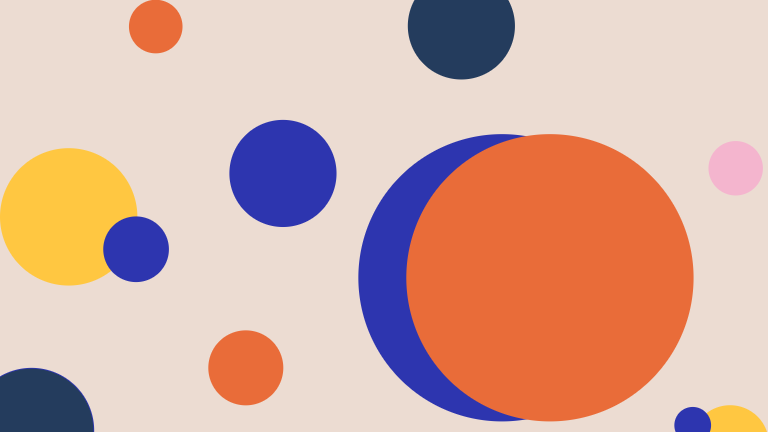
Write a WebGL 1 fragment shader that draws this background.

```glsl
precision highp float;
// Flat composition of overlapping coloured discs on a warm cream ground.

uniform vec2 u_resolution;

const vec3 CREAM  = vec3(0.925, 0.863, 0.824);
const vec3 ORANGE = vec3(0.914, 0.424, 0.224);
const vec3 BLUE   = vec3(0.176, 0.208, 0.686);
const vec3 YELLOW = vec3(1.000, 0.780, 0.255);
const vec3 NAVY   = vec3(0.141, 0.235, 0.365);
const vec3 PINK   = vec3(0.957, 0.710, 0.808);

// Signed distance to a circle.
float circleDistance(vec2 p, vec2 center, float radius) {
  return length(p - center) - radius;
}

// Paints an antialiased disc over the base colour.
vec3 paintDisc(vec3 base, vec3 ink, vec2 p, vec2 center, float radius, float pixel) {
  float d = circleDistance(p, center, radius);
  return mix(base, ink, clamp(0.5 - d / pixel, 0.0, 1.0));
}

void main() {
  // Canvas height is one unit.
  vec2 p = gl_FragCoord.xy / u_resolution.y;
  float pixel = 1.0 / u_resolution.y;
  vec3 color = CREAM;

  // Large eclipsed pair
  color = paintDisc(color, BLUE,   p, vec2(1.162, 0.357), 0.3325, pixel);
  color = paintDisc(color, ORANGE, p, vec2(1.273, 0.357), 0.3325, pixel);

  // Left pair
  color = paintDisc(color, YELLOW, p, vec2(0.159, 0.498), 0.159, pixel);
  color = paintDisc(color, BLUE,   p, vec2(0.315, 0.423), 0.076, pixel);

  // Lower right pair
  color = paintDisc(color, YELLOW, p, vec2(1.690, -0.028), 0.090, pixel);
  color = paintDisc(color, BLUE,   p, vec2(1.6035, 0.0155), 0.0425, pixel);

  // Corner disc with a thin blue rim
  vec2 corner = vec2(0.073, 0.0035);
  color = paintDisc(color, BLUE, p, corner, 0.145, pixel);
  color = paintDisc(color, NAVY, p, corner, 0.143, pixel);

  // Single discs
  color = paintDisc(color, NAVY,   p, vec2(1.068, 0.940), 0.124, pixel);
  color = paintDisc(color, BLUE,   p, vec2(0.655, 0.5985), 0.124, pixel);
  color = paintDisc(color, ORANGE, p, vec2(0.3605, 0.9385), 0.062, pixel);
  color = paintDisc(color, ORANGE, p, vec2(0.569, 0.1485), 0.0868, pixel);
  color = paintDisc(color, PINK,   p, vec2(1.703, 0.6105), 0.063, pixel);

  gl_FragColor = vec4(color, 1.0);
}
```
